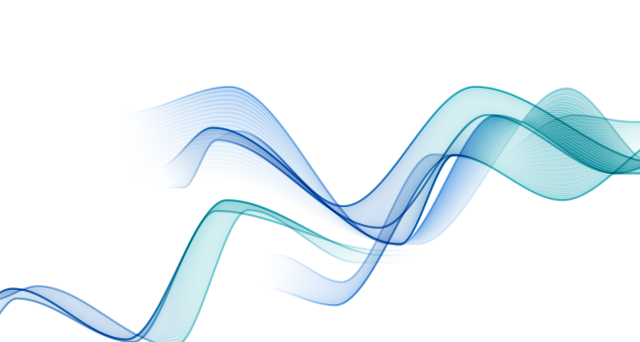
This background is drawn by a Shadertoy shader. Its source:

```glsl
// Translucent blue and teal ribbons of fine threads flowing over white.

const vec2 CANVAS = vec2(7.68, 4.10);
const vec3 BLUE = vec3(0.01, 0.36, 0.72);
const vec3 SKY = vec3(0.12, 0.48, 0.86);
const vec3 TEAL = vec3(0.0, 0.62, 0.68);
const float THREADS = 22.0;

// Height of a curve easing through five successive crests and troughs
float wave(float x, vec2 a, vec2 b, vec2 c, vec2 d, vec2 e) {
    return a.y + (b.y - a.y) * smoothstep(a.x, b.x, x)
               + (c.y - b.y) * smoothstep(b.x, c.x, x)
               + (d.y - c.y) * smoothstep(c.x, d.x, x)
               + (e.y - d.y) * smoothstep(d.x, e.x, x);
}

// Distance to a curve, corrected for its slope
float curveDistance(float offset, float pixel) {
    return offset * pixel / max(length(vec2(dFdx(offset), dFdy(offset))), 1e-5);
}

float stroke(float d, float pixel) {
    return 1.0 - smoothstep(0.004, 0.009 + pixel, abs(d));
}

// Ink filter of one ribbon between two heights
// fade: start in, end in, start out, end out; fill and edge: values at A and B
vec3 ribbon(vec2 p, float pixel, float yA, float yB, vec3 inkLeft, vec3 inkRight,
            vec2 blend, vec4 fade, vec2 fill, vec2 edge) {
    float dA = curveDistance(p.y - yA, pixel);
    float dB = curveDistance(p.y - yB, pixel);
    float aboveA = smoothstep(-pixel, pixel, dA);
    float aboveB = smoothstep(-pixel, pixel, dB);
    float inside = aboveA * (1.0 - aboveB) + aboveB * (1.0 - aboveA);

    // Position across the ribbon drives its shading and threads
    float span = yB - yA;
    float across = (p.y - yA) / (span + (span < 0.0 ? -1e-3 : 1e-3));
    float phase = across * THREADS;
    float fine = 1.0 - smoothstep(0.35, 0.9, fwidth(phase));
    float thread = fine * (0.5 + 0.5 * cos(6.28318 * phase));
    float shade = mix(fill.x, fill.y, clamp(across, 0.0, 1.0));
    float glow = edge.x * exp(-abs(dA) * 16.0) + edge.y * exp(-abs(dB) * 16.0);

    float alpha = inside * (shade * (0.85 + 0.6 * thread) + 0.22 * glow);
    alpha += edge.x * stroke(dA, pixel) + edge.y * stroke(dB, pixel);
    alpha *= smoothstep(fade.x, fade.y, p.x) * (1.0 - smoothstep(fade.z, fade.w, p.x));
    vec3 ink = mix(inkLeft, inkRight, smoothstep(blend.x, blend.y, p.x));
    return mix(vec3(1.0), ink, clamp(alpha, 0.0, 1.0));
}

void mainImage(out vec4 fragColor, in vec2 fragCoord) {
    vec2 p = fragCoord / iResolution.xy * CANVAS;
    float pixel = CANVAS.y / iResolution.y;
    float x = p.x;

    // Curves shared by neighbouring ribbons
    float crest = wave(x, vec2(1.5, 2.75), vec2(2.75, 3.06), vec2(4.68, 1.18), vec2(4.95, 1.17), vec2(6.0, 2.4));
    float spine = wave(x, vec2(1.9, 2.1), vec2(2.55, 2.57), vec2(4.8, 1.17), vec2(5.45, 2.24), vec2(6.75, 1.70));
    float inner = wave(x, vec2(2.2, 1.85), vec2(2.6, 2.42), vec2(4.55, 1.37), vec2(5.85, 2.72), vec2(7.4, 2.02));
    float outer = wave(x, vec2(2.2, 2.2), vec2(2.85, 2.53), vec2(4.12, 1.63), vec2(5.7, 3.06), vec2(7.9, 2.15));
    float core = wave(x, vec2(4.0, 1.55), vec2(4.75, 1.15), vec2(5.95, 2.72), vec2(7.4, 2.02), vec2(8.2, 2.25));
    float swell = wave(x, vec2(4.0, 1.5), vec2(5.0, 1.17), vec2(6.8, 3.04), vec2(7.9, 2.1), vec2(8.3, 2.1));
    float keel = wave(x, vec2(4.6, 1.2), vec2(4.8, 1.17), vec2(5.45, 2.24), vec2(6.75, 1.70), vec2(8.2, 2.55));

    vec3 color = vec3(1.0);

    // Pale veil at the upper left
    float veil = wave(x, vec2(1.5, 1.8), vec2(2.5, 1.95), vec2(4.7, 1.2), vec2(5.0, 1.2), vec2(6.0, 2.4));
    color *= ribbon(p, pixel, crest, veil, SKY, BLUE, vec2(3.0, 4.6),
                    vec4(1.4, 2.9, 4.5, 5.0), vec2(0.27, 0.0), vec2(0.4, 0.0));

    // Central blue bands turning teal on the right
    color *= ribbon(p, pixel, spine, inner, BLUE, TEAL, vec2(5.2, 5.9),
                    vec4(1.9, 2.6, 5.3, 6.0), vec2(0.28, 0.16), vec2(0.7, 0.35));
    color *= ribbon(p, pixel, outer, inner, BLUE, TEAL, vec2(4.6, 5.5),
                    vec4(2.4, 3.6, 8.0, 9.0), vec2(0.20, 0.17), vec2(0.65, 0.5));

    // Solid blue swell under the right crest
    color *= ribbon(p, pixel, core, swell, SKY, TEAL, vec2(5.4, 6.3),
                    vec4(4.6, 5.1, 8.0, 9.0), vec2(0.66, 0.10), vec2(0.35, 0.12));
    color *= ribbon(p, pixel, swell, keel, TEAL, TEAL, vec2(5.0, 6.0),
                    vec4(5.8, 6.6, 8.0, 9.0), vec2(0.14, 0.04), vec2(0.2, 0.0));

    // Teal fans at the right border
    color *= ribbon(p, pixel, keel, inner, TEAL, TEAL, vec2(5.0, 6.0),
                    vec4(4.8, 5.6, 8.0, 9.0), vec2(0.18, 0.12), vec2(0.55, 0.2));
    float shelf = wave(x, vec2(5.0, 1.6), vec2(5.2, 1.7), vec2(6.9, 2.72), vec2(7.6, 2.64), vec2(8.0, 2.62));
    color *= ribbon(p, pixel, shelf, keel, TEAL, TEAL, vec2(5.0, 6.0),
                    vec4(6.0, 7.0, 8.0, 9.0), vec2(0.16, 0.06), vec2(0.35, 0.0));

    // Lower loop sweeping up into the centre
    float loopLow = wave(x, vec2(3.1, 0.66), vec2(4.02, 0.44), vec2(5.45, 2.24), vec2(6.75, 1.70), vec2(8.2, 2.55));
    float loopHigh = wave(x, vec2(3.3, 1.05), vec2(4.1, 0.72), vec2(5.2, 2.25), vec2(6.9, 1.9), vec2(8.2, 1.8));
    color *= ribbon(p, pixel, loopLow, loopHigh, SKY, BLUE, vec2(3.8, 4.8),
                    vec4(3.1, 4.3, 5.1, 5.9), vec2(0.28, 0.18), vec2(0.55, 0.3));

    // Ribbon climbing from the lower left corner
    float climb = wave(x, vec2(-0.5, 0.3), vec2(0.15, 0.64), vec2(1.52, 0.03), vec2(2.72, 1.70), vec2(4.6, 1.04));
    float climbBack = wave(x, vec2(-0.1, 0.5), vec2(0.45, 0.67), vec2(2.1, -0.05), vec2(2.98, 1.58), vec2(4.3, 0.95));
    float climbMid = wave(x, vec2(-0.25, 0.1), vec2(0.2, 0.52), vec2(1.6, 0.0), vec2(2.6, 1.57), vec2(4.6, 1.1));
    color *= ribbon(p, pixel, climb, climbBack, BLUE, TEAL, vec2(1.4, 2.5),
                    vec4(-0.5, 0.1, 3.0, 5.0), vec2(0.22, 0.16), vec2(0.65, 0.4));
    color *= ribbon(p, pixel, climb, climbMid, BLUE, TEAL, vec2(1.4, 2.4),
                    vec4(-0.5, 0.1, 3.0, 5.2), vec2(0.14, 0.12), vec2(0.2, 0.5));

    fragColor = vec4(color, 1.0);
}
```
